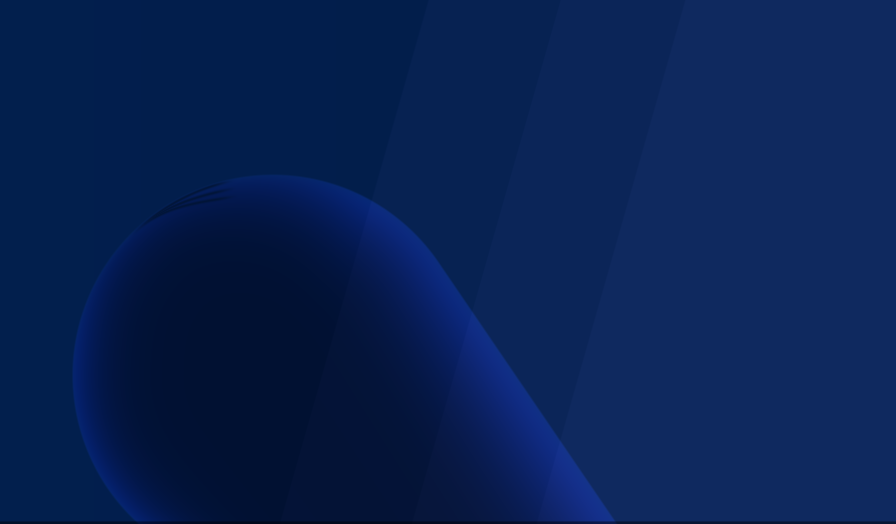
Write a Shadertoy shader that draws this background.

```glsl
// A dark glass drop with a glowing blue rim rises from the lower edge of
// a navy field. Slanted translucent sheets brighten everything to the
// right; the drop is a disc stretched along a ray, shaded by its depth.

#define DROP_CENTER  vec2(0.521, 0.284)
#define DROP_AXIS    vec2(0.563, -0.826)
#define DROP_RADIUS  0.383
#define GLOW_NARROW  0.054
#define GLOW_WIDE    0.112
#define SHEET_EDGES  vec3(0.534, 0.786, 1.024)
#define SHEET_SLOPE  0.284
#define SHEET_TINT   vec3(0.017, 0.014, 0.025)
#define FIELD_COLOR  vec3(0.009, 0.120, 0.302)
#define CORE_COLOR   vec3(0.004, 0.066, 0.196)
#define RIM_COLOR    vec3(0.018, 0.130, 0.450)
#define BRIGHT_RIM   vec3(0.032, 0.150, 0.510)

// Position across the drop: -1 at its left flank, 1 at its right flank.
float acrossDrop(vec2 q) {
    return dot(q, vec2(-DROP_AXIS.y, DROP_AXIS.x)) / DROP_RADIUS;
}

// Signed distance to the drop: round on the left, straight on the right.
float dropDistance(vec2 q) {
    float along = max(dot(q, DROP_AXIS), 0.0);
    along *= smoothstep(-1.0, -0.1, acrossDrop(q));
    return length(q - DROP_AXIS * along) - DROP_RADIUS;
}

// Fine dark creases that fan out below the upper left rim.
float creases(vec2 q, float depth) {
    float angle = atan(-q.x, q.y);
    float span = smoothstep(0.18, 0.32, angle) * (1.0 - smoothstep(0.62, 0.82, angle));
    float fan = 1.0 - smoothstep(0.20, 0.75, angle);
    float shade = 0.0;
    for (int i = 0; i < 3; i++) {
        float lineDepth = 0.004 + 0.015 * float(i) * fan;
        shade = max(shade, exp(-pow((depth - lineDepth) / 0.003, 2.0)));
    }
    return shade * span;
}

// Body of the drop: dark core, rim glow that is wider on the right.
vec3 dropColor(vec2 q, float depth) {
    float rightSide = smoothstep(-0.1, 1.0, acrossDrop(q));
    float lower = smoothstep(-0.1, 0.5, dot(q, DROP_AXIS));
    float inside = max(depth, 0.0);
    float width = mix(GLOW_NARROW, GLOW_WIDE + 0.03 * lower, rightSide);
    float glow = exp(-pow(inside / width, 1.15));

    // The rim dims toward the upper left.
    float dim = smoothstep(0.5, 1.0, dot(normalize(q + 1e-5), vec2(-0.45, 0.89)));
    vec3 rim = mix(RIM_COLOR, BRIGHT_RIM, rightSide);
    vec3 color = mix(CORE_COLOR, rim, glow * (1.0 - 0.35 * dim));

    // A thin teal skin softens the outermost edge, broader on the right.
    float skin = exp(-inside / mix(0.005, 0.014, rightSide));
    color = mix(color, vec3(0.025, 0.175, 0.40), 0.5 * skin);
    return mix(color, vec3(0.003, 0.075, 0.19), 0.8 * creases(q, depth));
}

void mainImage(out vec4 fragColor, in vec2 fragCoord) {
    vec2 p = fragCoord / iResolution.y;
    float pixel = 1.0 / iResolution.y;

    // Navy field, slightly darker toward the first sheet
    vec3 color = FIELD_COLOR * mix(1.0, 0.98, smoothstep(0.0, 0.7, p.x));

    // Drop
    vec2 q = p - DROP_CENTER;
    float dist = dropDistance(q);
    float coverage = 1.0 - smoothstep(-0.001 - pixel, pixel, dist);
    color = mix(color, dropColor(q, -dist), coverage);

    // Slanted sheets, each adding a little light, fainter over the core
    float slant = p.x - SHEET_SLOPE * p.y;
    float strength = mix(1.0, 0.7, smoothstep(0.0, 0.15, -dist));
    for (int i = 0; i < 3; i++) {
        color += SHEET_TINT * strength * smoothstep(-pixel, pixel, slant - SHEET_EDGES[i]);
    }

    // Dark hairline along the lower edge
    color *= mix(0.55, 1.0, smoothstep(0.003, 0.007, p.y));

    fragColor = vec4(color, 1.0);
}
```
